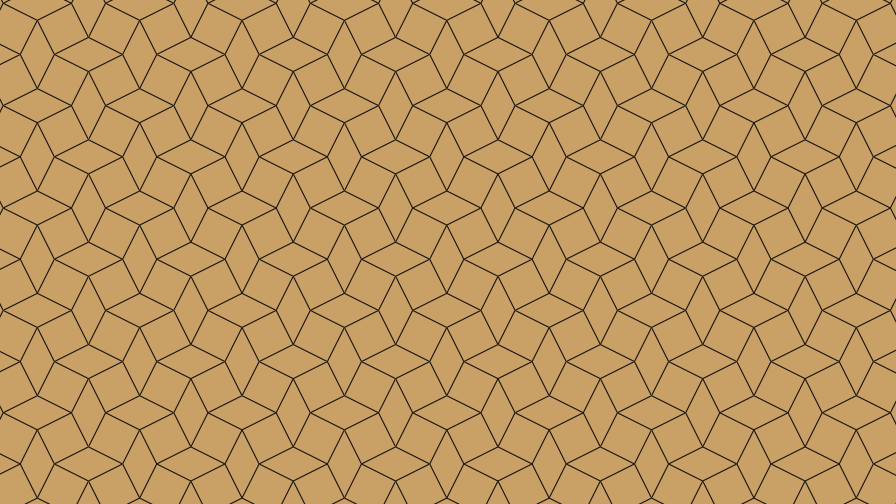
Write a Shadertoy shader that draws this pattern.

```glsl
// Lengths are fractions of the canvas height
const vec3  TILE_COLOR   = vec3(0.79, 0.63, 0.40);
const vec3  LINE_COLOR   = vec3(0.0);
const float SPACING      = 0.10156;               // between rhombus centres
const vec2  ORIGIN       = vec2(-0.0024, -0.0143); // upright rhombus, from canvas centre
const float LINE_WIDTH   = 0.00198;
const float EDGE_PIXELS  = 0.75;                  // softness of the line edge
const vec2  RHOMBUS_HALF = vec2(2.0, 1.0) / 3.0;  // half diagonals, in spacings

float segmentDistance(vec2 p, vec2 a, vec2 b) {
    vec2 ab = b - a;
    float t = clamp(dot(p - a, ab) / dot(ab, ab), 0.0, 1.0);
    return length(p - a - ab * t);
}

// Distance to the outline of a rhombus lying on its long diagonal
float rhombusOutline(vec2 p) {
    return segmentDistance(abs(p), vec2(RHOMBUS_HALF.x, 0.0), vec2(0.0, RHOMBUS_HALF.y));
}

// Rhombi on a square lattice, lying and upright in turn; the gaps form squares
float tilingDistance(vec2 p) {
    vec2 cell = floor(p);
    float nearest = 1.0;
    for (int j = 0; j < 2; j++) {
        for (int i = 0; i < 2; i++) {
            vec2 node = cell + vec2(i, j);
            vec2 local = p - node;
            bool upright = mod(node.x + node.y, 2.0) < 0.5;
            nearest = min(nearest, rhombusOutline(upright ? local.yx : local));
        }
    }
    return nearest;
}

// Share of a pixel covered by a line, also for lines thinner than a pixel
float lineCoverage(float dist, float pixel) {
    float soft = EDGE_PIXELS * pixel;
    float halfWidth = 0.5 * LINE_WIDTH;
    return smoothstep(-soft, soft, dist + halfWidth)
         - smoothstep(-soft, soft, dist - halfWidth);
}

void mainImage(out vec4 fragColor, in vec2 fragCoord) {
    float pixel = 1.0 / iResolution.y;
    vec2 p = (fragCoord - 0.5 * iResolution.xy) * pixel - ORIGIN;

    float dist = tilingDistance(p / SPACING) * SPACING;
    fragColor = vec4(mix(TILE_COLOR, LINE_COLOR, lineCoverage(dist, pixel)), 1.0);
}
```
